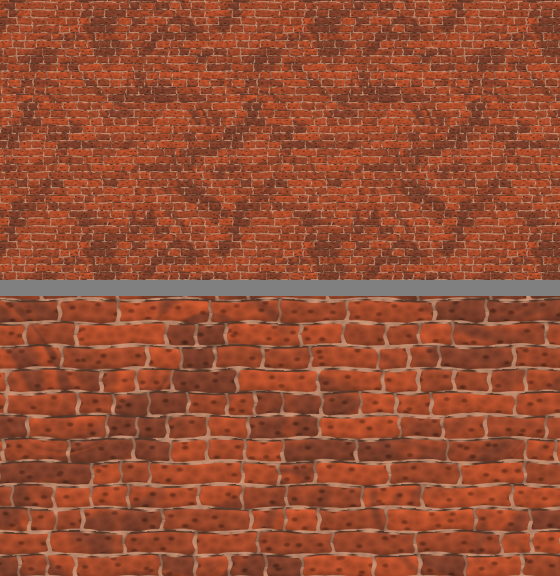
Top, the full canvas; bottom, a detail of the centre.
A Shadertoy shader for this texture:

```glsl
// Weathered red brick wall with mixed long and half bricks and thin pale mortar.
// Each course jitters its joints by hash; rounded boxes shape the bricks, while
// layered sines stain the wall and cellular noise roughens it, repeating per tile.

const float TAU = 6.28318;
const float TILE = 0.8;      // tile side, in canvas heights
const float ROWS = 29.0;     // courses per tile
const float COLS = 9.0;      // long bricks per course in a tile
const float JOINT = 0.075;   // half joint width, in course heights

const vec3 BRICK_BRIGHT = vec3(0.70, 0.305, 0.17);
const vec3 BRICK_RED = vec3(0.60, 0.275, 0.165);
const vec3 BRICK_DARK = vec3(0.47, 0.24, 0.165);
const vec3 MORTAR_PALE = vec3(0.74, 0.54, 0.43);
const vec3 MORTAR_SHADE = vec3(0.34, 0.22, 0.165);

float hash(vec2 p) {
    vec3 q = fract(p.xyx * 0.1031);
    q += dot(q, q.yzx + 33.33);
    return fract((q.x + q.y) * q.z);
}

// Distance to the nearest scattered point, repeating every period cells.
float cellular(vec2 p, vec2 period) {
    vec2 cell = floor(p);
    float nearest = 2.0;
    for (int j = -1; j <= 1; j++) {
        for (int i = -1; i <= 1; i++) {
            vec2 c = cell + vec2(i, j);
            vec2 id = mod(c, period);
            vec2 site = c + vec2(hash(id), hash(id + 71.3));
            nearest = min(nearest, distance(p, site));
        }
    }
    return nearest;
}

// Warped sine layers with whole frequencies, about -1 to 1.
float layeredSines(vec2 t, vec2 freq) {
    vec2 q = t * TAU;
    float sum = 0.0;
    for (int i = 1; i <= 4; i++) {
        float f = float(i);
        q += 0.5 * sin(q.yx * (f + 1.0) + f * 1.7);
        sum += sin(dot(q, freq * vec2(f, 1.0)) + f * f) * 0.4;
        freq.y = 1.0 - freq.y;
    }
    return sum;
}

float jointAt(float i, float row) {
    return i + 0.34 * (hash(vec2(mod(i, COLS), row + 13.0)) - 0.5);
}

// Left edge, right edge and identity of the brick at x in a course.
vec3 findBrick(float x, float row) {
    float cell = floor(x);
    if (x < jointAt(cell, row)) cell -= 1.0;
    else if (x >= jointAt(cell + 1.0, row)) cell += 1.0;
    vec3 brick = vec3(jointAt(cell, row), jointAt(cell + 1.0, row), mod(cell, COLS));
    if (hash(vec2(brick.z + 40.0, row)) < 0.38) {
        float middle = 0.5 * (brick.x + brick.y);
        if (x < middle) brick.y = middle;
        else brick = vec3(middle, brick.y, brick.z + 0.5);
    }
    return brick;
}

float roundedBox(vec2 p, vec2 halfSize, float radius) {
    vec2 d = abs(p) - halfSize + radius;
    return length(max(d, 0.0)) + min(max(d.x, d.y), 0.0) - radius;
}

vec3 brickColor(vec2 id, float stain, float grain) {
    float tone = hash(id + 5.0);
    vec3 color = mix(BRICK_RED, BRICK_BRIGHT, smoothstep(0.15, 0.75, tone));
    float soot = stain * 0.5 + hash(id + 29.0) - 0.3;
    color = mix(color, BRICK_DARK, 0.9 * smoothstep(0.15, 0.75, soot));
    return color * (0.88 + 0.25 * grain);
}

void mainImage(out vec4 fragColor, in vec2 fragCoord) {
    vec2 t = fragCoord / iResolution.y / TILE;
    float pixel = ROWS / (TILE * iResolution.y);

    // Surface variation
    float stain = layeredSines(t, vec2(1.0, 3.0));
    float grain = cellular(t * vec2(60.0, 72.0), vec2(60.0, 72.0));
    float wear = cellular(t * vec2(31.0, 47.0) + 0.4, vec2(31.0, 47.0));

    // Course and brick, with gently uneven joints
    float y = t.y * ROWS + 0.05 * sin(TAU * t.x * 7.0 + 3.0 * sin(TAU * t.y * 3.0));
    float row = mod(floor(y), ROWS);
    float x = t.x * COLS + 0.5 * mod(row, 2.0) + 0.4 * hash(vec2(row, 3.0));
    x += 0.012 * sin(TAU * t.y * 41.0 + row);
    vec3 brick = findBrick(x, row);
    vec2 id = vec2(brick.z, row);

    // Brick shape in course heights, chipped a little by wear
    float aspect = ROWS / COLS;
    vec2 p = vec2((x - 0.5 * (brick.x + brick.y)) * aspect, fract(y) - 0.5);
    vec2 halfSize = vec2(0.5 * (brick.y - brick.x) * aspect, 0.5) - JOINT;
    float edge = roundedBox(p, halfSize, 0.09) + 0.07 * (0.4 - wear);
    float gap = smoothstep(-0.7 * pixel, 0.7 * pixel, edge);

    // Brick face: lit upper edge, shaded lower edge, sparse dark pits
    vec3 face = brickColor(id, stain, grain);
    face *= 1.0 + 0.12 * smoothstep(0.1, 0.45, p.y) - 0.14 * smoothstep(0.15, 0.45, -p.y);
    face *= 1.0 - 0.3 * (1.0 - smoothstep(0.05, 0.22, wear));

    // Mortar: pale in upright joints, broken by shadow below each course
    float upright = smoothstep(-0.06, 0.06, abs(p.x) - halfSize.x);
    float shade = smoothstep(0.25, 0.65, wear + 0.15 * stain + 0.12 * sign(p.y));
    vec3 mortar = mix(MORTAR_PALE, MORTAR_SHADE, shade * (1.0 - 0.6 * upright));
    mortar *= 0.9 + 0.2 * grain;

    fragColor = vec4(mix(face, mortar, gap), 1.0);
}
```
